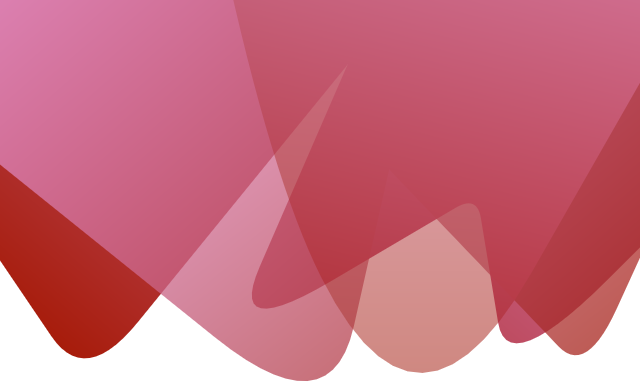
Write a Shadertoy shader that draws this background.

```glsl
// Three translucent, wavy sheets hang from the top of a white page.
// Each lower rim is an open path of straight runs joined by rounded bends;
// every combination of overlapping sheets gets its own linear colour gradient.

// Design space: origin at the lower left, y up.
const vec2 PAGE = vec2(7.68, 4.60);
const int BEND_STEPS = 14;
const vec3 PAPER = vec3(1.0);

// Index of the first and last rim corner of each sheet.
const ivec2 SPIKE_SHEET = ivec2(0, 6);
const ivec2 FOLD_SHEET = ivec2(7, 11);
const ivec2 BOWL_SHEET = ivec2(12, 15);

// Rim corners before rounding, left to right along each path.
const vec2 CORNER[16] = vec2[16](
    vec2(-0.20, 1.76), vec2(1.025, -0.054), vec2(4.17, 3.82), vec2(2.72, 0.474),
    vec2(5.725, 2.25), vec2(6.09, 0.03), vec2(7.90, 1.84),
    vec2(-0.20, 2.78), vec2(3.965, -0.58), vec2(4.67, 2.56), vec2(7.035, 0.08),
    vec2(7.90, 1.98),
    vec2(2.753, 4.80), vec2(3.335, 2.30), vec2(5.02, -1.07), vec2(7.90, 3.99));

// Length trimmed before and after each corner to make room for its bend.
const vec2 TRIM[16] = vec2[16](
    vec2(0.0), vec2(0.73, 0.99), vec2(0.0), vec2(1.00, 1.45),
    vec2(0.30, 0.28), vec2(0.69, 1.71), vec2(0.0),
    vec2(0.0), vec2(1.78, 1.28), vec2(0.0), vec2(0.48, 0.88),
    vec2(0.0),
    vec2(0.0), vec2(2.27, 1.15), vec2(2.60, 2.75), vec2(0.0));

// Gradients: colour at the top left, change across, change downward.
const mat3 SPIKE = mat3(0.716, 0.257, 0.306,  0.126, 0.265, 0.475,  -0.08, -0.19, -0.34);
const mat3 FOLD = mat3(0.953, 0.728, 0.944,  -0.12, -0.23, -0.39,  -0.11, -0.17, -0.27);
const mat3 BOWL = mat3(0.89, 0.67, 0.73,  0.0, 0.0, 0.0,  -0.08, -0.14, -0.23);
const mat3 SPIKE_FOLD = mat3(0.86, 0.50, 0.69,  -0.13, -0.195, -0.315,  -0.08, -0.142, -0.22);
const mat3 SPIKE_BOWL = mat3(0.77, 0.36, 0.45,  0.05, 0.07, 0.12,  -0.12, -0.23, -0.32);
const mat3 FOLD_BOWL = mat3(0.805, 0.43, 0.50,  0.0, 0.02, 0.04,  -0.09, -0.13, -0.21);
const mat3 ALL_SHEETS = mat3(0.75, 0.34, 0.42,  0.06, 0.08, 0.13,  -0.10, -0.22, -0.31);

// Adds edge a-b: keeps the nearest distance and flips side if it lies below p.
void addEdge(vec2 p, vec2 a, vec2 b, inout float nearest, inout float side) {
    vec2 edge = b - a;
    vec2 toP = p - a;
    float along = clamp(dot(toP, edge) / max(dot(edge, edge), 1e-8), 0.0, 1.0);
    nearest = min(nearest, length(toP - edge * along));
    if ((a.x > p.x) != (b.x > p.x)) {
        float crossingY = a.y + edge.y * toP.x / edge.x;
        if (crossingY < p.y) side = -side;
    }
}

// Smooth coverage of the area above a rounded rim.
float sheetCoverage(vec2 p, ivec2 range, float pixel) {
    float nearest = 1e3;
    float side = -1.0;
    vec2 pen = CORNER[range.x];
    for (int i = range.x + 1; i < range.y; i++) {
        vec2 corner = CORNER[i];
        vec2 entry = corner + normalize(CORNER[i - 1] - corner) * TRIM[i].x;
        vec2 leave = corner + normalize(CORNER[i + 1] - corner) * TRIM[i].y;
        // Step zero draws the straight run, the rest the quadratic bend.
        for (int k = 0; k <= BEND_STEPS; k++) {
            float t = float(k) / float(BEND_STEPS);
            vec2 next = mix(mix(entry, corner, t), mix(corner, leave, t), t);
            addEdge(p, pen, next, nearest, side);
            pen = next;
        }
    }
    addEdge(p, pen, CORNER[range.y], nearest, side);
    return clamp(0.5 + side * nearest / pixel, 0.0, 1.0);
}

void mainImage(out vec4 fragColor, in vec2 fragCoord) {
    vec2 uv = fragCoord / iResolution.xy;
    vec2 p = uv * PAGE;
    float pixel = PAGE.y / iResolution.y;

    float spike = sheetCoverage(p, SPIKE_SHEET, pixel);
    float fold = sheetCoverage(p, FOLD_SHEET, pixel);
    float bowl = sheetCoverage(p, BOWL_SHEET, pixel);

    // Choose the gradient of the overlap under this point.
    vec3 ramp = vec3(1.0, uv.x, 1.0 - uv.y);
    vec3 bare = mix(PAPER, BOWL * ramp, bowl);
    vec3 folded = mix(FOLD * ramp, FOLD_BOWL * ramp, bowl);
    vec3 spiked = mix(SPIKE * ramp, SPIKE_BOWL * ramp, bowl);
    vec3 both = mix(SPIKE_FOLD * ramp, ALL_SHEETS * ramp, bowl);
    vec3 color = mix(mix(bare, folded, fold), mix(spiked, both, fold), spike);

    fragColor = vec4(clamp(color, 0.0, 1.0), 1.0);
}
```
